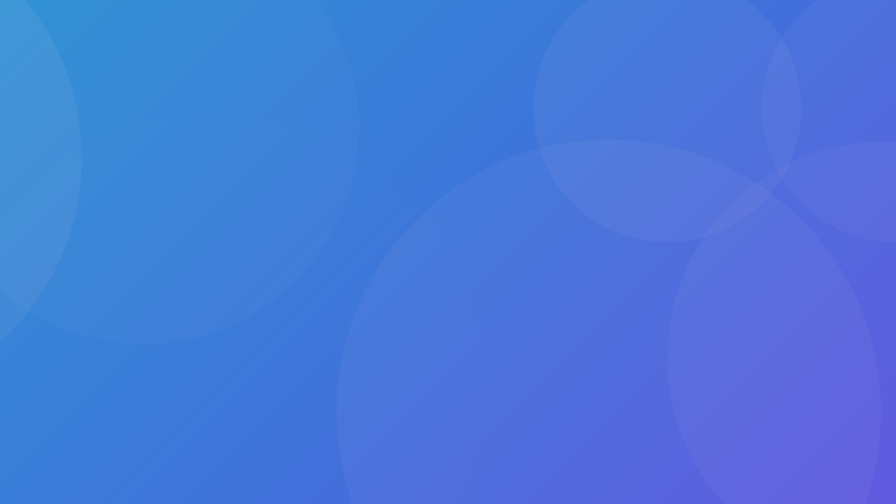
This background is drawn by a WebGL 1 fragment shader. Its source:

```glsl
precision highp float;

uniform vec2 u_resolution;

const vec3 CYAN = vec3(0.175, 0.57, 0.83);
const vec3 BLUE = vec3(0.243, 0.455, 0.856);
const vec3 VIOLET = vec3(0.35, 0.33, 0.875);
const vec3 VEIL = vec3(0.9, 0.8, 0.9);

// Three-stop diagonal gradient, t runs from 0 to 1
vec3 gradient(float t) {
  vec3 upper = mix(CYAN, BLUE, clamp(t * 2.0, 0.0, 1.0));
  return mix(upper, VIOLET, clamp(t * 2.0 - 1.0, 0.0, 1.0));
}

// Coverage of a disc with an edge one pixel wide
float disc(vec2 p, vec2 center, float radius, float pixel) {
  float d = length(p - center) - radius;
  return clamp(0.5 - d / pixel, 0.0, 1.0);
}

// Lays two equal translucent discs, the second shifted by offset
vec3 discPair(vec3 color, vec2 p, vec2 start, vec2 offset, float radius,
              vec2 opacity, float pixel) {
  for (int i = 0; i < 2; i++) {
    float k = float(i);
    float alpha = mix(opacity.x, opacity.y, k);
    color = mix(color, VEIL, alpha * disc(p, start + k * offset, radius, pixel));
  }
  return color;
}

void main() {
  // Canvas height is one unit
  vec2 p = gl_FragCoord.xy / u_resolution.y;
  float aspect = u_resolution.x / u_resolution.y;
  float pixel = 1.0 / u_resolution.y;

  // Top left to bottom right
  vec3 color = gradient((p.x + 1.0 - p.y) / (aspect + 1.0));

  // Large, medium and small pairs
  color = discPair(color, p, vec2(0.428, 0.231), vec2(0.780, -0.048), 0.540,
                   vec2(0.006, 0.05), pixel);
  color = discPair(color, p, vec2(0.285, 0.745), vec2(1.467, -0.454), 0.428,
                   vec2(0.03, 0.045), pixel);
  color = discPair(color, p, vec2(1.324, 0.785), vec2(0.454, 0.0), 0.266,
                   vec2(0.055, 0.045), pixel);

  // Disc cut by the left border
  color = mix(color, VEIL, 0.07 * disc(p, vec2(-0.333, 0.687), 0.495, pixel));

  gl_FragColor = vec4(color, 1.0);
}
```
